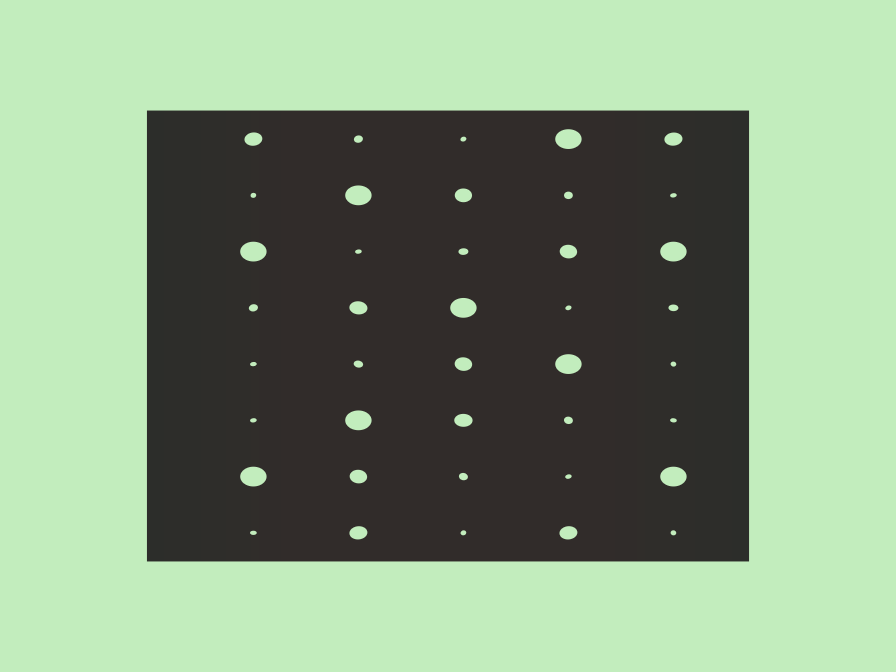
Reproduce this pattern procedurally as a WebGL 2 fragment shader.

```glsl
#version 300 es
precision highp float;

#define PANEL_HALF vec2(0.336, 0.3355)
#define DOT_COUNT vec2(5.0, 8.0)
#define FIRST_DOT vec2(0.2828, 0.2071)
#define DOT_PITCH vec2(0.1172, 0.0837)
#define WOBBLE 0.09
#define MINT vec3(0.762, 0.928, 0.740)
#define DARK_WARM vec3(0.192, 0.174, 0.165)
#define DARK_COOL vec3(0.174, 0.176, 0.163)

uniform vec2 u_resolution;
out vec4 fragColor;

// Each row cycles through four sizes from its own start and step, bottom row first.
const int ROW_START[8] = int[8](0, 3, 0, 0, 1, 3, 0, 2);
const int ROW_STEP[8] = int[8](2, 3, 3, 1, 1, 1, 3, 3);
const float RADII[4] = float[4](0.0034, 0.0052, 0.0099, 0.0147);

float hash(vec2 p) {
  return fract(sin(dot(p, vec2(127.1, 311.7))) * 43758.5);
}

// Coverage of a box, smoothed over one pixel on each axis.
float boxMask(vec2 p, vec2 halfSize) {
  vec2 cover = clamp((halfSize - abs(p)) * u_resolution + 0.5, 0.0, 1.0);
  return cover.x * cover.y;
}

// Round in canvas units, with a small hashed lean per dot.
float dotMask(vec2 uv) {
  vec2 cell = floor((uv - FIRST_DOT) / DOT_PITCH + 0.5);
  cell = clamp(cell, vec2(0.0), DOT_COUNT - 1.0);
  vec2 p = uv - FIRST_DOT - cell * DOT_PITCH;

  int row = int(cell.y);
  int size = (ROW_START[row] + ROW_STEP[row] * int(cell.x)) % 4;
  float lean = 6.2832 * hash(cell);
  float angle = atan(p.y, p.x + 1e-6);
  float radius = RADII[size] * (1.0 + WOBBLE * (1.0 - float(size) / 3.0) * cos(2.0 * angle - lean));

  float dist = length(p);
  vec2 normal = p / max(dist, 1e-5);
  float pixel = length(normal / u_resolution);
  return clamp((radius - dist) / max(pixel, 1e-5) + 0.5, 0.0, 1.0);
}

void main() {
  vec2 uv = gl_FragCoord.xy / u_resolution;
  vec2 centred = uv - 0.5;

  // Dark panel, faintly cooler toward its sides.
  float side = smoothstep(0.15, 0.336, abs(centred.x));
  vec3 panel = mix(DARK_WARM, DARK_COOL, side);

  // Dots show the plain mint surround, which continues across every edge.
  vec3 color = mix(MINT, panel, boxMask(centred, PANEL_HALF));
  color = mix(color, MINT, dotMask(uv));
  fragColor = vec4(color, 1.0);
}
```
